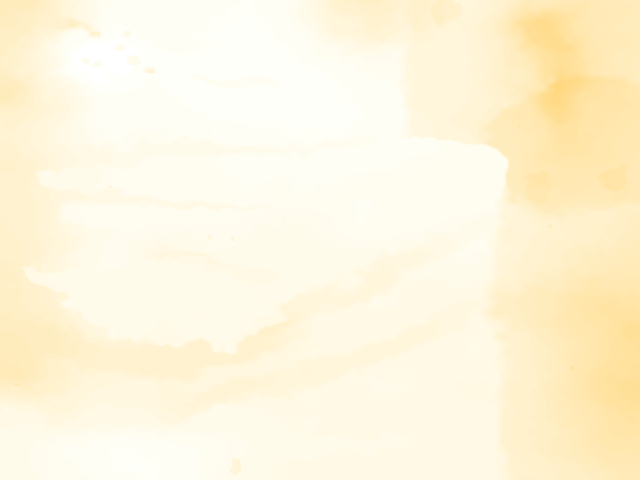
A WebGL 2 fragment shader for this background:

```glsl
#version 300 es
// Pale amber watercolour paper: layered washes, dry brush strokes and fine spatter.
precision highp float;
uniform vec2 u_resolution;
out vec4 fragColor;

float hash(vec2 p) {
    return fract(sin(dot(p, vec2(127.1, 311.7))) * 43758.5453);
}

float noise(vec2 p) {
    vec2 i = floor(p), f = fract(p);
    f = f * f * (3.0 - 2.0 * f);
    return mix(mix(hash(i), hash(i + vec2(1, 0)), f.x),
               mix(hash(i + vec2(0, 1)), hash(i + 1.0), f.x), f.y);
}

float fbm(vec2 p) {
    float sum = 0.0, amp = 0.5;
    for (int i = 0; i < 5; i++) {
        sum += amp * noise(p);
        p = mat2(1.6, 1.2, -1.2, 1.6) * p + 7.3;
        amp *= 0.5;
    }
    return sum;
}

// Soft bloom of pigment
float bloom(vec2 p, vec2 center, vec2 radius) {
    vec2 q = (p - center) / radius;
    return exp(-dot(q, q));
}

// Ellipse with a dried, fairly crisp edge
float pool(vec2 p, vec2 center, vec2 radius) {
    return 1.0 - smoothstep(0.88, 1.08, length((p - center) / radius));
}

// Tapered brush stroke that sags between its ends
float stroke(vec2 p, vec2 a, vec2 b, float sag, float width) {
    float t = clamp((p.x - a.x) / (b.x - a.x), 0.0, 1.0);
    float y = mix(a.y, b.y, t) - 4.0 * sag * t * (1.0 - t);
    float taper = smoothstep(0.0, 0.2, t) * (1.0 - smoothstep(0.75, 1.0, t));
    return taper * (1.0 - smoothstep(0.3 * width, width, abs(p.y - y)));
}

void main() {
    vec2 uv = gl_FragCoord.xy / u_resolution.y;
    uv.x *= 4.0 / 3.0 * u_resolution.y / u_resolution.x;

    // Ragged paper edges
    vec2 p = uv + 0.07 * (vec2(fbm(uv * vec2(9, 14)), fbm(uv * vec2(8, 15) + 31.0)) - 0.48)
                + 0.016 * (vec2(noise(uv * 60.0), noise(uv * 60.0 + 9.0)) - 0.5);

    // Light center, warmer toward the bottom
    float d = 0.095 - 0.03 * smoothstep(0.2, 0.65, p.y);
    d -= 0.05 * bloom(p, vec2(0.6, 0.86), vec2(0.45, 0.24));

    // Left wash
    d += 0.12 * (1.0 - smoothstep(0.02, 0.24, p.x)) * smoothstep(0.12, 0.24, p.y);
    d += 0.06 * bloom(p, vec2(0.1, 0.25), vec2(0.35, 0.11));
    d += 0.09 * bloom(p, vec2(0.03, 1.0), vec2(0.11, 0.07));
    d += 0.09 * bloom(p, vec2(0.0, 0.82), vec2(0.05, 0.06));
    d += 0.13 * bloom(p, vec2(0.15, 0.94), vec2(0.035, 0.014));
    d -= 0.08 * bloom(p, vec2(0.19, 0.88), vec2(0.1, 0.05));
    d -= 0.06 * bloom(p, vec2(0.27, 0.03), vec2(0.22, 0.08));

    // Bare fingers and the curved leaf of paper at left
    float bare = max(pool(p, vec2(0.21, 0.635), vec2(0.14, 0.028)),
                     pool(p, vec2(0.33, 0.555), vec2(0.21, 0.038)));
    float dip = p.x - 0.38;
    float leaf = smoothstep(-0.004, 0.008, min(0.45 - p.y, p.y - 0.28 - 1.5 * dip * dip));
    d = mix(d, min(d, 0.065), 0.85 * bare);

    // Brush strokes
    d += 0.03 * stroke(p, vec2(0.08, 0.69), vec2(0.88, 0.72), 0.02, 0.02);
    d += 0.04 * stroke(p, vec2(0.1, 0.59), vec2(0.62, 0.57), 0.0, 0.014);
    d += 0.045 * stroke(p, vec2(0.26, 0.47), vec2(0.64, 0.41), 0.0, 0.026);
    d += 0.06 * stroke(p, vec2(0.04, 0.33), vec2(0.68, 0.37), 0.09, 0.05);
    d += 0.045 * stroke(p, vec2(0.48, 0.3), vec2(1.04, 0.52), 0.0, 0.034);
    d += 0.045 * stroke(p, vec2(0.28, 0.13), vec2(1.04, 0.37), 0.025, 0.036);
    d += 0.03 * stroke(p, vec2(0.38, 0.83), vec2(0.6, 0.84), 0.0, 0.012);
    d = mix(d, min(d, 0.08), 0.85 * leaf);

    // Upper wash and the broad right-hand washes
    d += 0.18 * bloom(p, vec2(0.77, 0.98), vec2(0.11, 0.09));
    d += 0.05 * pool(p, vec2(0.92, 0.98), vec2(0.035, 0.03));
    float edge = mix(1.04, 0.85, smoothstep(0.69, 0.72, p.y));
    float right = 0.08 * smoothstep(edge - 0.02, edge + 0.02, p.x);
    right += 0.06 * smoothstep(1.02, 1.22, p.x);
    right += 0.08 * pool(p, vec2(1.22, 0.7), vec2(0.21, 0.15));
    right += 0.14 * bloom(p, vec2(1.16, 0.9), vec2(0.16, 0.17));
    right += 0.13 * bloom(p, vec2(1.16, 0.82), vec2(0.04, 0.09));
    right += 0.15 * bloom(p, vec2(1.13, 0.95), vec2(0.075, 0.04));
    right += 0.04 * pool(p, vec2(1.134, 0.615), vec2(0.028, 0.035));
    right += 0.05 * pool(p, vec2(1.288, 0.62), vec2(0.03, 0.028));
    right += 0.07 * bloom(p, vec2(1.22, 0.38), vec2(0.16, 0.07));
    right += 0.15 * bloom(p, vec2(1.34, 0.2), vec2(0.12, 0.2));
    d += right * (1.0 - pool(p, vec2(1.0, 0.645), vec2(0.055, 0.055)));

    // Mottling, then thin dried layers
    d += (fbm(p * vec2(5, 11) + 3.0) - 0.48) * (0.03 + 0.25 * max(d, 0.0));
    float layer = max(d, 0.005) / 0.02;
    d = 0.02 * mix(layer, floor(layer) + smoothstep(0.35, 0.65, fract(layer)), 0.75);

    // Spatter: a cluster at upper left and sparse specks elsewhere
    for (int i = 0; i < 18; i++) {
        vec2 r = vec2(hash(vec2(i, 2)), hash(vec2(i, 5)));
        vec2 spot = i < 9 ? vec2(0.17, 0.85) + r * vec2(0.15, 0.09) : r * vec2(1.3, 0.75);
        float size = (i < 9 ? 0.011 : 0.005) * (0.4 + 0.6 * hash(vec2(i, 8)));
        d += 0.07 * pool(mix(uv, p, 0.4), spot, vec2(size * 1.3, size));
    }
    d += 0.08 * pool(p, vec2(0.49, 0.013), vec2(0.014, 0.011));

    fragColor = vec4(1.0, 1.0 - 0.33 * max(d - 0.03, 0.0), 1.0 - d, 1.0);
}
```
